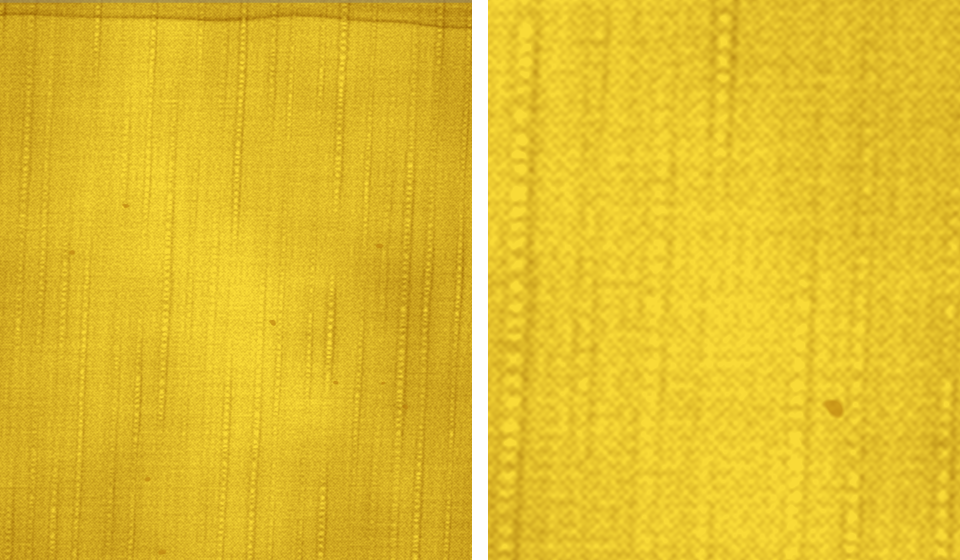
Left: the whole. Right: its middle third, enlarged.
Give the GLSL for this texture, as a Shadertoy shader.

```glsl
float hash(vec2 p) {
    p = fract(p * vec2(0.1031, 0.1137));
    p += dot(p, p.yx + 33.33);
    return fract((p.x + p.y) * p.x * 97.3);
}

vec2 gradientAt(vec2 cell) {
    float angle = 6.2832 * hash(cell + 50.0);
    return vec2(cos(angle), sin(angle));
}

float gradientNoise(vec2 p) {
    vec2 i = floor(p), f = p - i;
    vec2 u = f * f * f * (f * (f * 6.0 - 15.0) + 10.0);
    vec2 e = vec2(1.0, 0.0);
    float low = mix(dot(gradientAt(i), f), dot(gradientAt(i + e), f - e), u.x);
    float high = mix(dot(gradientAt(i + e.yx), f - e.yx), dot(gradientAt(i + 1.0), f - 1.0), u.x);
    return mix(low, high, u.y);
}

float bell(float d, float width) {
    return exp(-d * d / (width * width));
}

// Thick beaded yarns: light core, shaded flanks, fading in and out along the length
float slubTone(float across, float along) {
    float id = floor(across * 23.0);
    float center = (id + 0.3 + 0.4 * hash(vec2(id, 7.0))) / 23.0;
    float d = across - center + 0.003 * gradientNoise(vec2(id * 5.3, along * 5.0));
    float swell = gradientNoise(vec2(id * 7.7, along * 5.0));
    float width = 0.0028 + 0.0015 * hash(vec2(id, 19.0)) + 0.0015 * swell;
    float strength = (0.3 + 0.7 * hash(vec2(id, 31.0))) * smoothstep(-0.5, 0.35, swell);
    float wobble = gradientNoise(vec2(id * 3.1, along * 35.0));
    float bead = 0.5 + 0.5 * sin(along * 560.0 + 7.0 * wobble);
    float core = bell(d, width) * (0.75 * bead - 0.25 + 0.4 * wobble);
    float flanks = bell(d - 1.7 * width, 0.7 * width) + 0.6 * bell(d + 1.7 * width, 0.7 * width);
    return strength * (core - 0.5 * flanks * (0.6 + 0.4 * bead));
}

// Plain weave with uneven warp and weft
float weaveTone(vec2 thread) {
    float tone = 0.11 * sin(thread.x * 1150.0) * sin(thread.y * 1080.0);
    tone += 0.38 * gradientNoise(thread * vec2(190.0, 230.0));
    tone += 0.16 * gradientNoise(thread * vec2(110.0, 4.0));
    tone += 0.13 * gradientNoise(thread * vec2(7.0, 130.0));
    return tone;
}

void mainImage(out vec4 fragColor, in vec2 fragCoord) {
    vec2 p = fragCoord / iResolution.y;
    float aspect = iResolution.x / iResolution.y;
    float px = 1.0 / iResolution.y;
    vec2 thread = vec2(p.x - 0.045 * p.y + 0.1, p.y);

    // Soft light over the cloth
    vec2 q = (p - vec2(0.45 * aspect, 0.56)) * vec2(3.1, 1.8);
    float tone = 0.42 + 0.56 * exp(-dot(q, q));
    tone += 0.28 * gradientNoise(p * vec2(4.0, 3.0) + 3.7);
    tone += 0.14 * gradientNoise(p * 9.0 + 11.0);
    tone += weaveTone(thread) + slubTone(thread.x, thread.y);

    // Folded hem with a shaded, wavy lip
    float hem = 0.968 - 0.014 * smoothstep(0.5, 0.72, p.x) + 0.012 * gradientNoise(vec2(p.x * 6.0, 2.5));
    float onHem = smoothstep(-px, px, p.y - hem);
    tone -= onHem * (0.28 + 0.25 * gradientNoise(vec2(p.x * 5.0, (p.y - hem) * 90.0)));
    tone -= 0.35 * bell(p.y - hem - 0.002, 0.004);

    vec3 shade = vec3(0.70, 0.52, 0.07);
    vec3 gold = vec3(0.93, 0.80, 0.19);
    vec3 color = mix(shade, gold, clamp(tone, -0.5, 1.2));

    // Scattered knots in the yarn
    for (int i = 0; i < 9; i++) {
        float k = float(i);
        vec2 spot = vec2(aspect * hash(vec2(k, 3.0)), 0.92 * hash(vec2(k, 47.0)));
        vec2 offset = (p - spot) * vec2(1.0, 1.3);
        float radius = 0.003 + 0.004 * hash(vec2(k, 71.0));
        float edge = length(offset) + 0.004 * gradientNoise(p * 140.0);
        float knot = 1.0 - smoothstep(radius - 0.002, radius + 0.002, edge);
        color = mix(color, vec3(0.73, 0.50, 0.05), 0.65 * knot);
    }

    // Worn grey selvage along the top
    float selvage = smoothstep(0.995 - px, 0.995 + px, p.y);
    color = mix(color, vec3(0.60, 0.54, 0.38), 0.65 * selvage);
    fragColor = vec4(color, 1.0);
}
```
